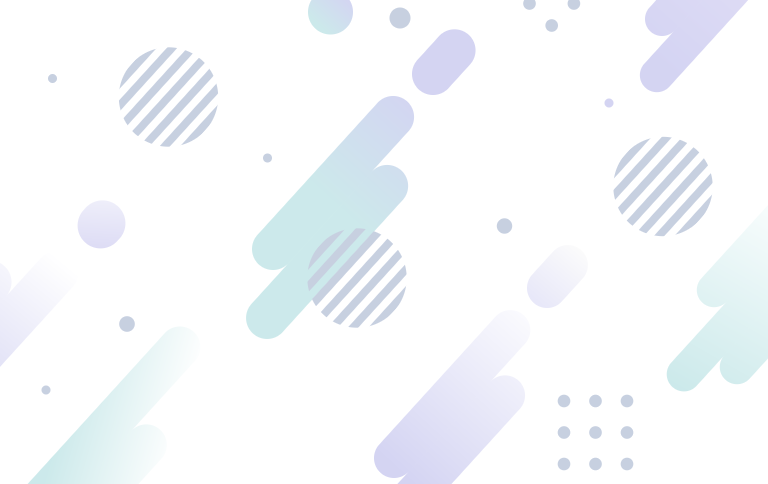
Reproduce this background procedurally as a WebGL 1 fragment shader.

```glsl
precision highp float;
// Pastel geometric background: slanted rounded streaks, striped discs and dots
// on white. Every shape is an anti-aliased distance function, laid out on a
// 7.68 x 4.84 grid with y pointing down, and filled with a linear gradient.
uniform vec2 u_resolution;

const vec2 GRID = vec2(7.68, 4.84);
const vec2 AXIS = vec2(0.673, -0.740);   // direction of streaks and stripes
const vec2 NORMAL = vec2(0.740, 0.673);  // across the streaks
const vec3 WHITE = vec3(1.0);
const vec3 TEAL = vec3(0.80, 0.915, 0.92);
const vec3 LAVENDER = vec3(0.83, 0.83, 0.95);
const vec3 SLATE = vec3(0.78, 0.815, 0.88);
const float STRIPE_PERIOD = 0.152;
const float STRIPE_WIDTH = 0.078;
const float STRIPED_RADIUS = 0.497;
const float SMALL_DOT = 0.045;
const float GRID_DOT = 0.063;

// Coverage of a signed distance, one pixel wide at the edge
float cover(float d) {
  return clamp(0.5 - d * u_resolution.y / GRID.y, 0.0, 1.0);
}

float disc(vec2 p, vec2 center, float radius) {
  return cover(length(p - center) - radius);
}

// Rounded bar that runs from start along AXIS
float streak(vec2 p, vec2 start, float len, float radius) {
  vec2 q = p - start;
  return cover(length(q - AXIS * clamp(dot(q, AXIS), 0.0, len)) - radius);
}

// Start of the touching neighbour, slid along AXIS
vec2 neighbour(vec2 start, float radius, float slide) {
  return start + NORMAL * 2.0 * radius + AXIS * slide;
}

// Two touching streaks; summed coverage leaves no seam
float streakPair(vec2 p, vec2 start, float radius, float len1, float slide, float len2) {
  vec2 next = neighbour(start, radius, slide);
  return min(1.0, streak(p, start, len1, radius) + streak(p, next, len2, radius));
}

float stripedDisc(vec2 p, vec2 center) {
  float s = dot(p - center, NORMAL) + 0.5 * STRIPE_PERIOD;
  float d = abs(mod(s, STRIPE_PERIOD) - 0.5 * STRIPE_PERIOD) - 0.5 * STRIPE_WIDTH;
  return disc(p, center, STRIPED_RADIUS) * cover(d);
}

vec3 gradient(vec2 p, vec2 a, vec2 b, vec3 from, vec3 to) {
  vec2 ab = b - a;
  return mix(from, to, clamp(dot(p - a, ab) / dot(ab, ab), 0.0, 1.0));
}

void main() {
  vec2 p = gl_FragCoord.xy / u_resolution * GRID;
  p.y = GRID.y - p.y;
  vec3 color = WHITE;

  // Central streaks, teal turning lavender
  float shape = streakPair(p, vec2(2.73, 2.49), 0.21, 1.784, -0.55, 1.784);
  shape += streak(p, vec2(4.33, 0.74), 0.32, 0.21);
  color = mix(color, gradient(p, vec2(3.25, 2.0), vec2(4.2, 0.95), TEAL, LAVENDER), shape);

  // Lower lavender streaks and their fading tip
  shape = streakPair(p, vec2(3.94, 4.58), 0.2, 1.728, -0.5, 1.71);
  color = mix(color, gradient(p, vec2(4.0, 4.75), vec2(5.35, 3.27), LAVENDER, vec3(0.98, 0.98, 0.995)), shape);
  shape = streak(p, vec2(5.47, 2.88), 0.31, 0.2);
  color = mix(color, gradient(p, vec2(5.38, 3.02), vec2(5.82, 2.5), vec3(0.91, 0.91, 0.975), vec3(0.985)), shape);

  // Lower left teal streaks
  shape = streakPair(p, vec2(-0.22, 5.69), 0.205, 3.0, 0.0, 2.05);
  color = mix(color, gradient(p, vec2(0.45, 4.8), vec2(1.6, 5.13), TEAL, WHITE), shape);

  // Left lavender streaks
  shape = streakPair(p, vec2(-1.446, 4.30), 0.215, 2.0, 0.0, 2.52);
  color = mix(color, gradient(p, vec2(-0.2, 3.65), vec2(0.65, 2.63), vec3(0.88, 0.88, 0.965), WHITE), shape);

  // Upper right lavender streaks
  shape = streakPair(p, vec2(6.62, 0.19), 0.17, 3.0, -0.45, 3.0);
  color = mix(color, gradient(p, vec2(6.6, 0.7), vec2(7.4, -0.2), LAVENDER, vec3(0.87, 0.86, 0.96)), shape);

  // Right teal streaks, three abreast
  vec2 start = vec2(7.14, 2.90);
  shape = streakPair(p, start, 0.172, 2.0, -0.825, 3.0);
  shape += streak(p, neighbour(start, 0.344, -0.415), 3.0, 0.172);
  color = mix(color, gradient(p, vec2(6.75, 3.85), vec2(7.75, 2.1), TEAL, vec3(0.97, 0.99, 0.99)), min(shape, 1.0));

  // Gradient balls and the lavender dot
  color = mix(color, gradient(p, vec2(3.17, 0.25), vec2(3.46, -0.06), TEAL, LAVENDER), disc(p, vec2(3.305, 0.12), 0.225));
  color = mix(color, gradient(p, vec2(1.0, 2.5), vec2(1.03, 2.0), vec3(0.865, 0.86, 0.96), vec3(0.935, 0.935, 0.98)),
              streak(p, vec2(1.005, 2.255), 0.03, 0.229));
  color = mix(color, LAVENDER, disc(p, vec2(6.09, 1.03), SMALL_DOT));

  // Striped discs
  float slate = stripedDisc(p, vec2(1.685, 0.97));
  slate += stripedDisc(p, vec2(3.57, 2.78));
  slate += stripedDisc(p, vec2(6.63, 1.865));

  // Scattered dots
  slate += disc(p, vec2(4.0, 0.18), 0.105);
  slate += disc(p, vec2(5.045, 2.26), 0.077) + disc(p, vec2(1.27, 3.24), 0.078);
  slate += disc(p, vec2(0.525, 0.785), SMALL_DOT) + disc(p, vec2(2.675, 1.58), SMALL_DOT);
  slate += disc(p, vec2(0.46, 3.9), SMALL_DOT);

  // Zigzag of three dots at the top, square of nine below
  for (int i = 0; i < 3; i++) {
    float x = float(i);
    slate += disc(p, vec2(5.295 + 0.222 * x, 0.035 + 0.22 * mod(x, 2.0)), GRID_DOT);
    for (int j = 0; j < 3; j++)
      slate += disc(p, vec2(5.64, 4.01) + 0.315 * vec2(x, float(j)), GRID_DOT);
  }
  gl_FragColor = vec4(mix(color, SLATE, min(slate, 1.0)), 1.0);
}
```
